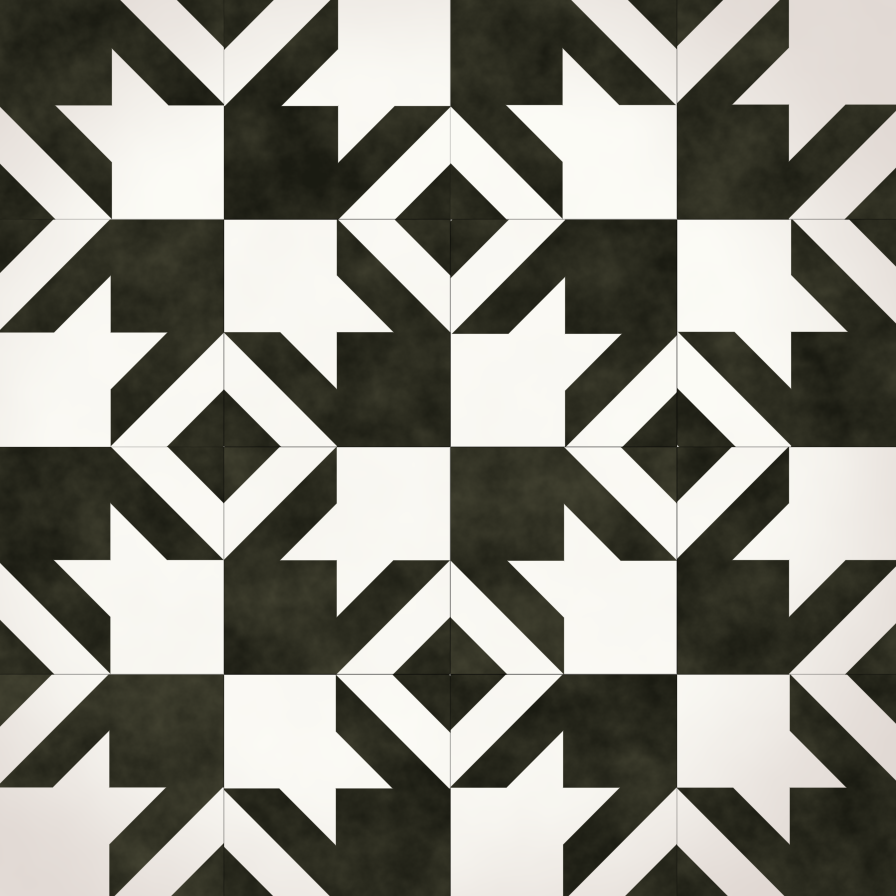
Give the GLSL for this pattern, as a WebGL 1 fragment shader.

```glsl
precision highp float;

uniform vec2 u_resolution;

const vec2 TILE_COUNT = vec2(3.955, 3.938);
const vec2 TILE_SHIFT = vec2(0.012, 0.036);
const float SEAM_HALF_WIDTH = 0.0025;

const vec3 WHITE = vec3(0.985, 0.983, 0.962);
const vec3 BLUSH = vec3(0.89, 0.86, 0.84);
const vec3 CHARCOAL = vec3(0.18, 0.18, 0.13);
const vec3 CHARCOAL_SWING = vec3(0.065, 0.063, 0.05);

float hash(vec2 p) {
  return fract(sin(dot(p, vec2(127.1, 311.7))) * 43758.55);
}

vec2 gradientAt(vec2 cell) {
  float angle = 6.2832 * hash(cell);
  return vec2(cos(angle), sin(angle));
}

float gradientNoise(vec2 p) {
  vec2 i = floor(p);
  vec2 f = p - i;
  vec2 w = f * f * f * (f * (f * 6.0 - 15.0) + 10.0);
  vec2 e = vec2(1.0, 0.0);
  float a = dot(gradientAt(i), f);
  float b = dot(gradientAt(i + e.xy), f - e.xy);
  float c = dot(gradientAt(i + e.yx), f - e.yx);
  float d = dot(gradientAt(i + e.xx), f - e.xx);
  return mix(mix(a, b, w.x), mix(c, d, w.x), w.y);
}

float fbm(vec2 p) {
  float sum = 0.0;
  float amplitude = 0.6;
  for (int octave = 0; octave < 4; octave++) {
    sum += amplitude * gradientNoise(p);
    p = p * 2.03 + 17.3;
    amplitude *= 0.55;
  }
  return sum;
}

// Signed distance to the white parts of one tile, q in 0..2, y down
float motifDistance(vec2 q) {
  float diagonal = abs(q.x - q.y);
  float stripes = (abs(fract(diagonal + 0.25) - 0.5) - 0.25) * 0.7071;
  float whiteSquare = max(q.x, q.y) - 1.0;
  float darkSquare = 1.0 - min(q.x, q.y);
  return max(min(stripes, whiteSquare), -darkSquare);
}

// White coverage; each tile is turned by its row and column parity
float whiteCoverage(vec2 grid, float pixel) {
  vec2 id = floor(grid);
  vec2 q = 2.0 * (grid - id);
  vec2 turned = 1.0 - mod(id.yx, 2.0);
  q = mix(q, 2.0 - q, turned);
  q += (vec2(hash(id + 3.1), hash(id + 8.7)) - 0.5) * 0.025;
  return 1.0 - smoothstep(-pixel, pixel, motifDistance(q));
}

float smoothedCoverage(vec2 grid, float pixel) {
  float sum = 0.0;
  for (int i = 0; i < 4; i++) {
    float k = float(i);
    vec2 offset = vec2(mod(k, 2.0), floor(k * 0.5)) - 0.5;
    sum += whiteCoverage(grid + offset * 0.5 * pixel, pixel);
  }
  return sum * 0.25;
}

// Hairline joint whose depth changes from tile to tile
float seam(float across, float along, float pixel) {
  float line = floor(across + 0.5);
  float depth = mix(0.2, 0.7, hash(vec2(line, floor(along)) + 5.3));
  float reach = SEAM_HALF_WIDTH + 0.5 * pixel - abs(across - line);
  return depth * clamp(reach / pixel, 0.0, 1.0);
}

vec3 darkPigment(vec2 grid) {
  vec2 id = floor(grid);
  vec2 p = grid + 19.0 * vec2(hash(id), hash(id + 4.4));
  float mottle = 2.0 * fbm(p * 3.0) + 0.7 * fbm(p * 14.0);
  float batch = 0.9 * (hash(id + 2.6) - 0.5);
  return CHARCOAL + CHARCOAL_SWING * clamp(mottle + batch, -1.2, 1.3);
}

vec3 whitePigment(vec2 grid, vec2 uv) {
  float falloff = smoothstep(0.38, 0.66, length(uv - vec2(0.46, 0.5)));
  float batch = 0.12 * hash(floor(grid) + 6.2);
  float cloud = 0.15 * fbm(grid * 2.0);
  return mix(WHITE, BLUSH, clamp(falloff + batch + cloud, 0.0, 1.1));
}

void main() {
  vec2 uv = gl_FragCoord.xy / u_resolution;
  vec2 grid = vec2(uv.x, 1.0 - uv.y) * TILE_COUNT + TILE_SHIFT;
  float pixel = TILE_COUNT.x / min(u_resolution.x, u_resolution.y);

  float coverage = smoothedCoverage(grid, pixel);
  vec3 color = mix(darkPigment(grid), whitePigment(grid, uv), coverage);

  // Joints between tiles
  float joint = max(seam(grid.x, grid.y, pixel), seam(grid.y, grid.x, pixel));
  color *= 1.0 - 0.75 * joint;

  gl_FragColor = vec4(color, 1.0);
}
```
